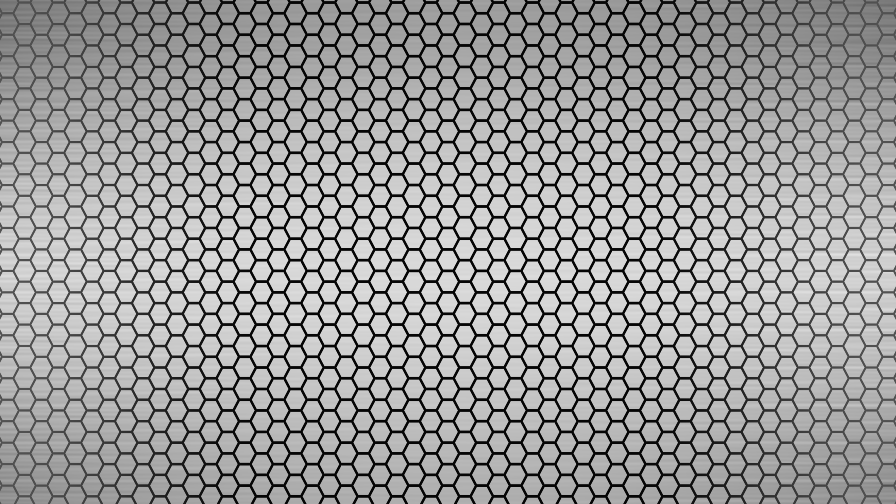
Give the GLSL for this pattern, as a WebGL 1 fragment shader.

```glsl
precision highp float;
// Brushed steel sheet covered by a fine mesh of hexagonal outlines.

uniform vec2 u_resolution;

const float ROW_PITCH = 0.0426;     // cell height, in canvas heights
const float COLUMN_PITCH = 0.0336;  // distance between neighbouring columns
const vec2 MESH_ORIGIN = vec2(0.956, 0.569);
const float SQRT3 = 1.7320508;

// Distance to the nearest cell border, for flat-topped cells one unit tall.
float hexBorder(vec2 p) {
    vec2 period = vec2(SQRT3, 1.0);
    vec2 a = mod(p + 0.5 * period, period) - 0.5 * period;
    vec2 b = mod(p, period) - 0.5 * period;
    vec2 cell = abs(dot(a, a) < dot(b, b) ? a : b);
    return 0.5 - max(cell.y, dot(cell, vec2(0.5 * SQRT3, 0.5)));
}

// Horizontal scratches: fine sines in y that fade in and out along x.
float brushed(vec2 p) {
    float sum = 0.0;
    for (int i = 0; i < 8; i++) {
        float k = float(i);
        float frequency = 170.0 + 83.7 * k;
        float phase = 2.4 * k + 1.3 * sin(p.x * (2.1 + 0.7 * k) + 1.9 * k);
        float fade = 0.6 + 0.4 * sin(p.x * (5.0 + 1.7 * k) + p.y * 61.0 + k);
        sum += fade * sin(p.y * frequency + phase);
    }
    return sum / 3.0;
}

// Soft light band across the middle, darkest in the upper corners.
float steelTone(vec2 p, float side, float height) {
    float away = abs(height - 0.46) * 2.0;
    float band = 0.85 - 0.18 * smoothstep(0.0, 1.1, away);
    float corner = side * side * (0.03 + 0.11 * away);
    float top = 0.05 * smoothstep(0.7, 1.0, height);
    float scratches = brushed(p) * (0.012 + 0.032 * side * side);
    return band - corner - top + scratches;
}

// Coverage of the mesh line, smoothed over about one pixel.
float meshLine(vec2 p, float halfWidth, float pixel) {
    vec2 scale = vec2(0.5 * SQRT3 / COLUMN_PITCH, 1.0 / ROW_PITCH);
    float border = hexBorder((p - MESH_ORIGIN) * scale);
    float blur = 0.55 * pixel / ROW_PITCH;
    return 1.0 - smoothstep(halfWidth - blur, halfWidth + blur, border);
}

void main() {
    vec2 uv = gl_FragCoord.xy / u_resolution;
    vec2 p = gl_FragCoord.xy / u_resolution.y;
    float side = abs(uv.x - 0.5) * 2.0;

    // The mesh is black in the centre and thins to grey at both sides.
    float fade = smoothstep(0.4, 1.0, side);
    float lineTone = mix(0.02, 0.32, fade);
    float halfWidth = mix(0.064, 0.052, fade);

    float steel = steelTone(p, side, uv.y);
    float line = meshLine(p, halfWidth, 1.0 / u_resolution.y);
    gl_FragColor = vec4(vec3(mix(steel, lineTone, line)), 1.0);
}
```
